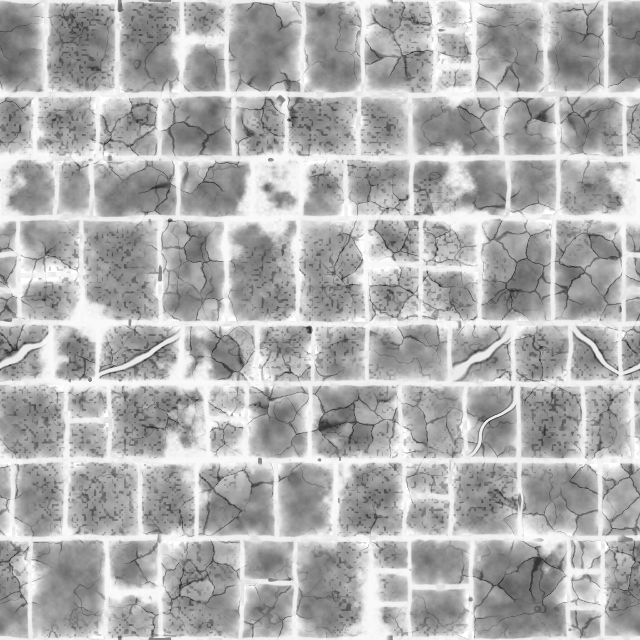
This texture map is drawn by a WebGL 1 fragment shader. Its source:

```glsl
precision highp float;
uniform vec2 u_resolution;

const float COLUMNS = 10.0;

float hash(vec2 p) {
  return fract(sin(dot(p, vec2(127.1, 311.7))) * 43758.5453);
}

// Value noise that wraps after one canvas
float noise(vec2 p, float period, float seed) {
  p *= period;
  vec2 f = fract(p);
  vec2 a = mod(floor(p), period);
  vec2 b = mod(floor(p) + 1.0, period);
  f = f * f * (3.0 - 2.0 * f);
  float low = mix(hash(a + seed), hash(vec2(b.x, a.y) + seed), f.x);
  float high = mix(hash(vec2(a.x, b.y) + seed), hash(b + seed), f.x);
  return mix(low, high, f.y);
}

float fbm(vec2 p, float period, float seed) {
  float sum = 0.0;
  float weight = 0.5;
  for (int i = 0; i < 5; i++) {
    sum += weight * noise(p, period, seed + float(i) * 7.3);
    period *= 2.0;
    weight *= 0.5;
  }
  return sum / 0.97;
}

// Cellular plates: x is the gap to the border, y is a random plate id
vec2 plates(vec2 p, float period) {
  p *= period;
  vec2 f = fract(p);
  float nearest = 9.0;
  float second = 9.0;
  float id = 0.0;
  for (int j = -1; j <= 1; j++) {
    for (int i = -1; i <= 1; i++) {
      vec2 g = vec2(float(i), float(j));
      vec2 cell = mod(floor(p) + g, period);
      float d = length(g + vec2(hash(cell), hash(cell + 57.0)) - f);
      if (d < nearest) {
        second = nearest;
        nearest = d;
        id = hash(cell + 23.0);
      } else {
        second = min(second, d);
      }
    }
  }
  return vec2(second - nearest, id);
}

// Course holding y: base, height, phase of the upright joints, index
void findCourse(float y, float base, vec4 heights, vec4 phases, float first, inout vec4 course) {
  for (int i = 0; i < 4; i++) {
    if (y >= base) course = vec4(base, heights[i], phases[i], first + float(i));
    base += heights[i];
  }
}

// Stone holding x: left edge, right edge, index
vec3 findStone(float x, vec4 course) {
  float u = x * COLUMNS - course.z;
  vec3 stone = vec3(-9.0, 99.0, 0.0);
  for (int k = -1; k <= 2; k++) {
    float i = floor(u) + float(k);
    float id = mod(i, COLUMNS);
    float joint = i + 0.6 * (hash(vec2(id, course.w) + 3.0) - 0.5);
    if (joint <= u) stone = vec3(joint, stone.y, id);
    else stone.y = min(stone.y, joint);
  }
  return vec3((stone.xy + course.z) / COLUMNS, stone.z);
}

// Narrow stones in tall courses are stacked in two or three
float stackCount(float width, float height) {
  if (height < 0.11) return 1.0;
  return 1.0 + step(width / height, 0.62) + step(width / height, 0.47);
}

float stackDistance(float t, float height, float count, vec2 id) {
  float d = min(t, 1.0 - t);
  for (int j = 1; j < 3; j++) {
    float split = (float(j) + 0.3 * (hash(id + float(j) * 5.0) - 0.5)) / count;
    if (float(j) < count) d = min(d, abs(t - split));
  }
  return d * height;
}

float line(float d, float halfWidth, float soft) {
  return 1.0 - smoothstep(halfWidth - soft, halfWidth + soft, d);
}

void main() {
  vec2 p = fract(gl_FragCoord.xy / u_resolution.y);
  float soft = max(0.0015, 0.7 / u_resolution.y);
  vec2 wobble = vec2(fbm(p, 24.0, 1.0), fbm(p, 24.0, 9.0)) - 0.5;
  vec2 q = fract(p + 0.008 * wobble);

  // Masonry layout
  vec4 course = vec4(0.0);
  findCourse(q.y, 0.0, vec4(0.159, 0.122, 0.120, 0.094), vec4(0.66, 0.31, 1.0, 0.77), 0.0, course);
  findCourse(q.y, 0.495, vec4(0.164, 0.094, 0.099, 0.148), vec4(0.45, 0.69, 0.64, 0.6), 4.0, course);
  vec3 stone = findStone(q.x, course);
  vec2 id = vec2(stone.z, course.w);
  vec2 size = vec2(stone.y - stone.x, course.y);
  vec2 local = (q - vec2(stone.x, course.x)) / size;
  float count = stackCount(size.x, size.y);
  float dx = min(local.x, 1.0 - local.x) * size.x;
  float dy = stackDistance(local.y, size.y, count, id);

  // Stone face with grain and speckle
  float cloud = fbm(p, 9.0, 31.0);
  float rough = fbm(p, 48.0, 43.0);
  float grain = noise(p, 256.0, 61.0);
  float shade = 0.51 + 0.07 * (hash(id + 11.0) - 0.5) + 0.22 * (cloud - 0.5) + 0.3 * (rough - 0.5);
  shade -= 0.2 * smoothstep(0.55, 0.9, grain) * smoothstep(0.38, 0.62, cloud);

  // Pale bevel around each joint
  float glow = 1.0 - (1.0 - exp(-dx / 0.0115)) * (1.0 - exp(-dy / 0.0115));
  shade += 0.42 * glow * (0.6 + 0.8 * rough);

  // Flaked plates with dark rims
  vec2 plate = plates(fract(p + 0.035 * wobble), 24.0);
  float flaking = smoothstep(0.46, 0.66, fbm(p, 12.0, 77.0) + 0.16 * glow);
  shade += 0.13 * flaking * step(0.55, plate.y);
  shade -= 0.24 * flaking * line(plate.x, 0.05, 0.04);
  float vein = abs(fbm(p, 10.0, 91.0) - 0.5);
  shade -= 0.13 * line(vein, 0.006, 0.006) * (1.0 - glow);

  // Diagonal cracks across a few whole stones
  float slope = hash(id + 19.0) < 0.7 ? local.x : 1.0 - local.x;
  float path = mix(0.1, 0.9, slope) + 0.9 * (noise(p, 30.0, 15.0) - 0.5) * 0.35;
  float crack = abs(local.y - path) * size.y * 0.75;
  float cracked = step(hash(id + 29.0), 0.1) * step(count, 1.5);
  shade -= 0.2 * cracked * line(crack, 0.006, soft);
  shade = mix(shade, 0.92, cracked * line(crack, 0.0035, soft));

  // Mortar, whitewashed patches and dark pits
  float mortar = max(line(dx, 0.0034, soft), line(dy, 0.0042, soft));
  shade = mix(shade, 0.96 - 0.12 * smoothstep(0.5, 0.8, rough), 0.85 * mortar);
  float white = smoothstep(0.69, 0.81, fbm(p, 7.0, 53.0) + 0.15 * glow + 0.2 * (rough - 0.5));
  shade = mix(shade, 0.98, white * (0.75 + 0.25 * grain));
  float pit = smoothstep(0.87, 0.93, noise(p, 64.0, 83.0)) * smoothstep(0.5, 0.8, glow);
  shade -= 0.42 * pit * smoothstep(0.45, 0.6, noise(p, 14.0, 37.0));

  gl_FragColor = vec4(vec3(clamp(shade, 0.2, 1.0)), 1.0);
}
```
